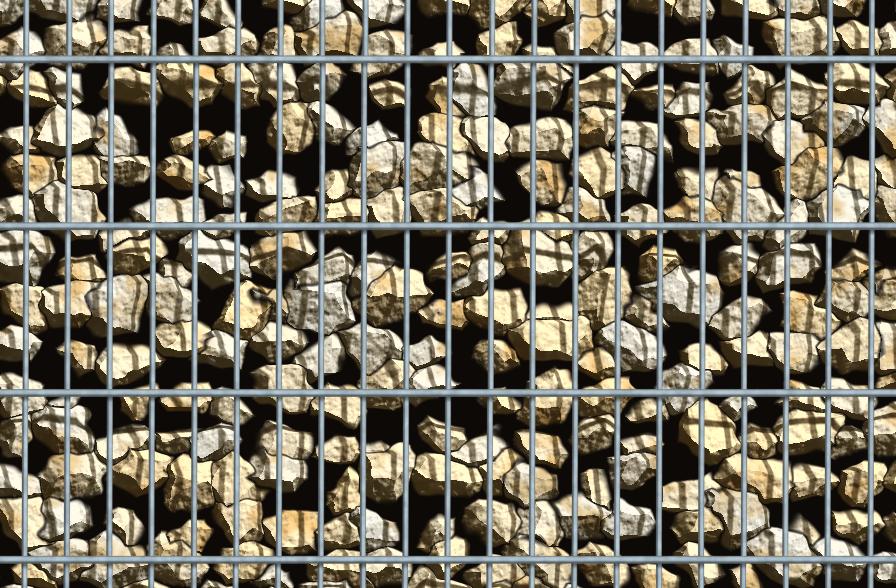
A Shadertoy shader for this texture:

```glsl
#define STONE_CELL vec2(0.088, 0.074)
#define FACETS 7
#define SUN normalize(vec3(0.36, 0.62, 0.70))
#define WIRE_STEP vec2(0.0719, 0.2837)
#define WIRE_START vec2(0.0437, 0.048)
#define WIRE_HALF vec2(0.0051, 0.0066)
#define WIRE_DEPTH 1.15
#define CREAM vec3(0.91, 0.87, 0.79)
#define STONE_MID vec3(0.62, 0.57, 0.47)
#define STONE_DARK vec3(0.29, 0.23, 0.12)
#define STEEL_LIGHT vec3(0.68, 0.75, 0.79)
#define STEEL_DARK vec3(0.34, 0.38, 0.40)

const float TAU = 6.2831853;
const vec3 GAP = vec3(0.05, 0.035, 0.025);

struct Pile { float height; vec2 slope; vec2 seed; float crease; };

vec2 hash2(vec2 p) {
    vec3 q = fract(vec3(p.xyx) * vec3(0.1031, 0.1030, 0.0973));
    q += dot(q, q.yzx + 33.33);
    return fract((q.xx + q.yz) * q.zy);
}

float noise(vec2 p) {
    vec2 i = floor(p), f = fract(p);
    f *= f * (3.0 - 2.0 * f);
    return mix(mix(hash2(i).x, hash2(i + vec2(1, 0)).x, f.x),
               mix(hash2(i + vec2(0, 1)).x, hash2(i + 1.0).x, f.x), f.y);
}

float fbm(vec2 p) {
    float sum = 0.0, amp = 0.5;
    for (int i = 0; i < 4; i++) {
        sum += amp * noise(p);
        p = mat2(1.6, 1.2, -1.2, 1.6) * p + 7.1;
        amp *= 0.5;
    }
    return sum;
}

// Height field of overlapping faceted stones, one per jittered cell
Pile stonePile(vec2 p) {
    vec2 q = p / STONE_CELL + 40.0;
    q += 0.14 * vec2(noise(q * 4.0), noise(q * 4.0 + 31.0));
    Pile pile = Pile(-9.0, vec2(0), vec2(0), 0.0);
    float second = -9.0;
    for (int j = -1; j <= 1; j++)
    for (int i = -1; i <= 1; i++) {
        vec2 cell = floor(q) + vec2(i, j);
        vec2 seed = hash2(cell), shape = hash2(cell + 71.7);
        vec2 d = q - cell - 0.5 - 0.6 * (seed - 0.5);
        float size = mix(0.42, 0.66, shape.x);
        vec2 slope = 0.7 * (hash2(cell + 19.3) - 0.5);
        float height = 0.36 + 0.2 * shape.y + dot(slope, d);
        for (int k = 0; k < FACETS; k++) {
            vec2 r = hash2(cell + 13.7 * float(k + 1));
            float angle = (float(k) + 0.85 * r.x) * TAU / float(FACETS);
            vec2 n = vec2(cos(angle), sin(angle));
            float reach = size * mix(0.78, 1.22, abs(cos(angle - 2.5 * (shape.y - 0.5))));
            float steep = mix(0.8, 3.2, r.y);
            float side = (reach - dot(d, n)) * steep;
            if (side < height) { height = side; slope = -n * steep; }
        }
        height += 0.3 * (seed.y - 0.5);
        if (height > pile.height) {
            second = pile.height;
            pile = Pile(height, slope, seed, 0.0);
        } else second = max(second, height);
    }
    pile.crease = pile.height - second;
    return pile;
}

// Signed offsets from the nearest upright (x) and crossbar (y)
vec2 wireOffset(vec2 p) {
    p.x -= 0.004 * (p.y - 0.5);
    vec2 t = (p - WIRE_START) / WIRE_STEP;
    vec2 index = floor(t + 0.5);
    vec2 o = (t - index) * WIRE_STEP;
    o.x += 0.0018 * (hash2(vec2(index.x, floor(t.y)) + 50.0).x - 0.5);
    return o;
}

vec3 steel(float t, vec2 p) {
    float light = smoothstep(-0.75, 0.0, t) * (1.0 - 0.65 * smoothstep(0.45, 1.0, t));
    return mix(STEEL_DARK, STEEL_LIGHT, light) * (0.86 + 0.28 * fbm(p * 70.0));
}

vec3 stoneColor(vec2 p) {
    Pile pile = stonePile(p);
    vec3 normal = normalize(vec3(-pile.slope, 1.0));
    float grain = fbm(p * 75.0);
    float bump = grain - fbm(p * 75.0 + 0.45 * SUN.xy);
    vec2 drift = SUN.xy / SUN.z * STONE_CELL.y;

    // Sun blocked by neighbouring stones
    float sun = 1.0;
    for (int i = 1; i <= 3; i++) {
        float rise = 0.13 * float(i);
        float block = stonePile(p + drift * rise).height - pile.height - rise;
        sun *= 1.0 - 0.8 * smoothstep(0.0, 0.12, block);
    }
    // Wire shadows, shifted by the depth of the stone face
    vec2 o = abs(wireOffset(p + drift * (WIRE_DEPTH - pile.height))) - WIRE_HALF;
    sun *= mix(0.3, 1.0, smoothstep(-0.002, 0.003, o.x));
    sun *= mix(0.15, 1.0, smoothstep(-0.003, 0.005, o.y));

    float tone = 0.1 + sun * max(dot(normal, SUN) + 1.3 * bump, 0.0) + 0.22 * (grain - 0.5);
    vec3 col = mix(STONE_DARK * 0.75, STONE_MID, smoothstep(0.05, 0.48, tone));
    col = mix(col, CREAM, smoothstep(0.4, 0.72, tone));
    col *= 1.0 + 0.18 * smoothstep(0.7, 1.0, tone);

    // Stone tint, ochre stains and dark joints
    col *= mix(vec3(0.93, 0.96, 1.0), vec3(1.03, 0.97, 0.83), pile.seed.x);
    col *= mix(vec3(1), vec3(0.87, 0.75, 0.53), 0.8 * smoothstep(0.5, 0.75, fbm(p * 17.0 + 9.0)));
    col *= mix(0.3, 1.0, smoothstep(0.0, 0.1, pile.crease));
    return mix(GAP, col, smoothstep(0.04, 0.2, pile.height));
}

void mainImage(out vec4 fragColor, in vec2 fragCoord) {
    vec2 p = fragCoord / iResolution.y;
    float px = 0.75 / iResolution.y;
    vec3 col = stoneColor(p);

    // Uprights pass behind the crossbars
    vec2 o = wireOffset(p);
    vec2 cover = 1.0 - smoothstep(-px, px, abs(o) - WIRE_HALF);
    float under = smoothstep(-0.018, -0.007, o.y) * step(o.y, 0.0);
    col = mix(col, steel(o.x / WIRE_HALF.x, p) * (1.0 - 0.45 * under), cover.x);
    col = mix(col, steel(o.y / WIRE_HALF.y, p), cover.y);
    fragColor = vec4(col, 1.0);
}
```
